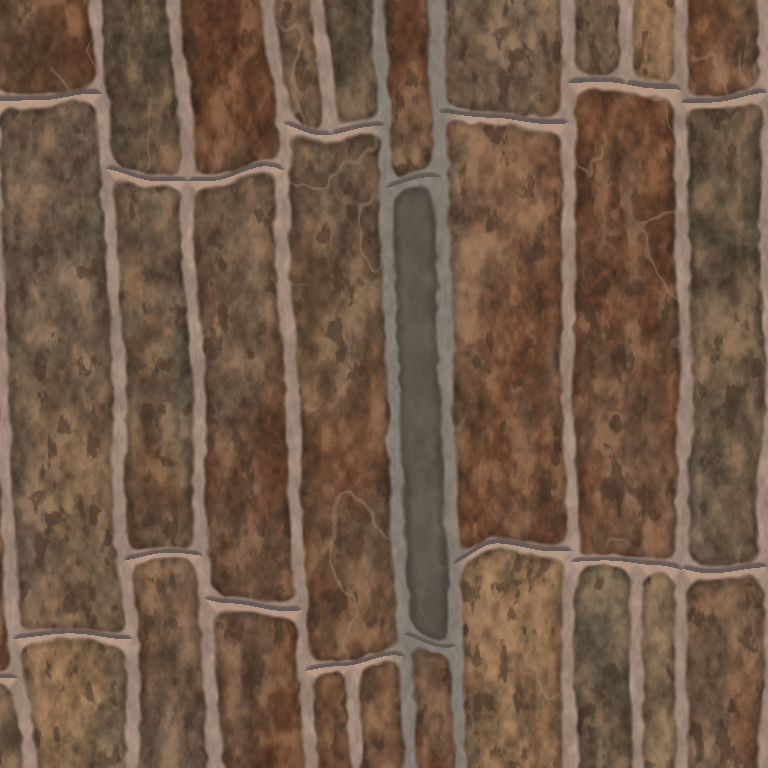
Write a three.js fragment shader that draws this texture.

```glsl
// Weathered wall of upright, irregular stone slabs with pale mortar joints.
varying vec2 vUv;

float hash(vec2 p) {
  vec3 q = fract(p.xyx * 0.1031);
  q += dot(q, q.yzx + 33.33);
  return fract((q.x + q.y) * q.z);
}

float noise(vec2 p) {
  vec2 i = floor(p), f = fract(p);
  f = f * f * (3.0 - 2.0 * f);
  return mix(mix(hash(i), hash(i + vec2(1.0, 0.0)), f.x),
             mix(hash(i + vec2(0.0, 1.0)), hash(i + vec2(1.0)), f.x), f.y);
}

float fbm(vec2 p) {
  float sum = 0.0, amp = 0.53;
  for (int i = 0; i < 4; i++) {
    sum += amp * noise(p);
    p = p * 2.03 + 17.3;
    amp *= 0.5;
  }
  return sum;
}

// Left edge of a column; columns 4 and 5 enclose the narrow slate strip
float columnEdge(float i) {
  if (i == 4.0) return 0.515;
  if (i == 5.0) return 0.585;
  return (i + 0.6 * (hash(vec2(i, 7.0)) - 0.5)) / 8.0;
}

// Lower end of a slab in a column
float slabEnd(float column, float k) {
  return 0.2 + 0.62 * k + 0.17 * (hash(vec2(column + 40.0, k + 11.0)) - 0.5);
}

vec3 stoneColor(float pick) {
  vec3 rust = vec3(0.41, 0.27, 0.19);
  vec3 tan_ = vec3(0.54, 0.42, 0.31);
  vec3 olive = vec3(0.38, 0.32, 0.25);
  vec3 umber = vec3(0.46, 0.36, 0.28);
  return pick < 0.25 ? rust : pick < 0.5 ? tan_ : pick < 0.77 ? olive : umber;
}

void main() {
  // Lean the joints and make them waver
  vec2 p = vUv;
  p.x += 0.055 * (p.y - 0.5) * smoothstep(0.85, 0.3, p.x);
  p.x += 0.014 * (noise(p * vec2(9.0, 6.0)) - 0.5);
  p.y += 0.035 * (noise(p * vec2(14.0, 5.0) + 30.0) - 0.5);

  // Find the slab around this point
  float column = floor(p.x * 8.0);
  if (p.x < columnEdge(column)) column -= 1.0;
  else if (p.x > columnEdge(column + 1.0)) column += 1.0;
  float row = floor((p.y - 0.2) / 0.62);
  if (p.y < slabEnd(column, row)) row -= 1.0;
  else if (p.y > slabEnd(column, row + 1.0)) row += 1.0;
  vec2 lo = vec2(columnEdge(column), slabEnd(column, row));
  vec2 hi = vec2(columnEdge(column + 1.0), slabEnd(column, row + 1.0));

  // Split some wide slabs into two
  vec2 id = vec2(column, row) + 20.0;
  float width = hi.x - lo.x;
  if (width > 0.125 && hash(id + 3.1) > (row == 0.0 ? 0.75 : 0.3)) {
    float cut = lo.x + width * mix(0.38, 0.62, hash(id + 5.7));
    if (p.x < cut) hi.x = cut;
    else { lo.x = cut; id.x += 50.0; }
  }

  // Rounded slab outline with a crumbly edge
  vec2 fromCenter = p - 0.5 * (lo + hi);
  vec2 side = abs(fromCenter) - 0.5 * (hi - lo) + 0.0085;
  vec2 corner = side + 0.018;
  float d = length(max(corner, 0.0)) + min(max(corner.x, corner.y), 0.0) - 0.018;
  d += 0.005 * (noise(vUv * 75.0) - 0.5) + 0.004 * (noise(vUv * 28.0) - 0.5);

  // Stone body: two blended tones, mottling and dark pits
  bool isStrip = column == 4.0 && row == 0.0;
  vec2 grain = vUv + 3.7 * hash(id);
  float cloud = fbm(grain * vec2(8.0, 4.0));
  float mottle = fbm(grain * vec2(46.0, 27.0));
  float fine = fbm(grain * vec2(120.0, 90.0));
  vec3 base = stoneColor(hash(id + 9.3));
  vec3 stone = mix(base, stoneColor(hash(id + 14.9)), 0.6 * smoothstep(0.42, 0.68, cloud));
  stone = mix(stone, vec3(0.40, 0.37, 0.32), 0.35 * smoothstep(0.5, 0.7, fbm(vUv * vec2(7.0, 3.0))));
  if (isStrip) stone = vec3(0.36, 0.335, 0.295);
  float rough = isStrip ? 0.25 : 1.0;
  stone *= 1.0 + rough * (0.75 * (mottle - 0.5) + 0.45 * (fine - 0.5) + 0.3 * (cloud - 0.5));
  stone = mix(stone, vec3(0.60, 0.47, 0.36), 0.32 * rough * smoothstep(0.54, 0.72, mottle));
  float pits = smoothstep(0.61, 0.74, fbm(grain * vec2(58.0, 34.0) + 60.0));
  stone = mix(stone, vec3(0.25, 0.19, 0.15), 0.55 * rough * pits);

  // Occasional pale veins
  float vein = smoothstep(0.018, 0.004, abs(fbm(grain * vec2(9.0, 7.0) + 80.0) - 0.5));
  vein *= step(0.65, hash(id + 21.0)) * smoothstep(0.5, 0.65, noise(vUv * 9.0));
  stone = mix(stone, vec3(0.58, 0.49, 0.41), 0.45 * rough * vein);
  stone *= 1.0 - 0.17 * smoothstep(-0.014, -0.001, d);

  // Mortar, bluish beside the slate strip
  vec3 mortar = mix(vec3(0.53, 0.45, 0.40), vec3(0.69, 0.59, 0.53), fbm(vUv * vec2(60.0, 38.0)));
  float cool = smoothstep(0.075, 0.03, abs(p.x - 0.55));
  mortar = mix(mortar, vec3(0.47, 0.46, 0.43), 0.75 * cool);
  mortar *= 0.9 + 0.2 * fine;

  // Slab ends: shadowed crack below, lit rim on top
  float atEnd = smoothstep(-0.006, 0.004, side.y - max(side.x, -0.006));
  float below = step(fromCenter.y, 0.0);
  float crack = atEnd * below * smoothstep(0.0, 0.005, side.y);
  float rim = atEnd * (1.0 - below) * smoothstep(-0.002, 0.004, d);
  mortar = mix(mortar, vec3(0.34, 0.31, 0.30), 0.8 * crack);
  mortar = mix(mortar, vec3(0.77, 0.63, 0.53), 0.6 * rim * (1.0 - cool));

  vec3 color = mix(stone, mortar, smoothstep(-0.0035, 0.0035, d));
  gl_FragColor = vec4(color, 1.0);
}
```
